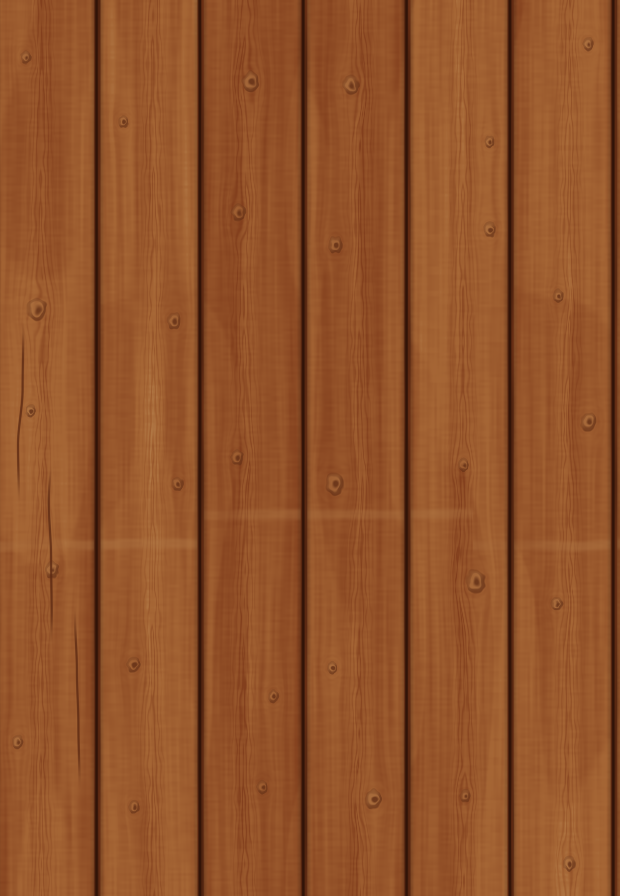
Give the GLSL for this texture, as a Shadertoy shader.

```glsl
// Six vertical stained pine planks with dark grooves, knots, heart grain and faded bands.
#define PLANKS 6.0
#define PLANK_SHIFT 0.0097
#define GROOVE_HALF 0.0052
#define KNOTS 5
#define CRACKS 3
#define GRAIN_CONTRAST 0.36
#define HEART_WIDTH 0.017
#define BAND_STRENGTH 0.42

const vec3 DEEP = vec3(0.55, 0.29, 0.14);
const vec3 HONEY = vec3(0.645, 0.395, 0.205);
const vec3 PALE = vec3(0.70, 0.48, 0.28);
const vec3 BARK = vec3(0.36, 0.16, 0.07);
const vec3 SHADOW = vec3(0.19, 0.075, 0.03);

float hash(vec2 p) {
    vec3 q = fract(p.xyx * 0.1031);
    q += dot(q, q.yzx + 33.33);
    return fract((q.x + q.y) * q.z);
}

float noise(vec2 p) {
    vec2 i = floor(p), f = fract(p);
    f = f * f * (3.0 - 2.0 * f);
    return mix(mix(hash(i), hash(i + vec2(1, 0)), f.x),
               mix(hash(i + vec2(0, 1)), hash(i + vec2(1, 1)), f.x), f.y);
}

// Centre (xy) and radius (z) of one knot in plank space
vec3 knotShape(float id, int k, float height) {
    vec2 seed = vec2(id * 7.0 + 3.0, float(k) * 13.0 + 5.0);
    float size = hash(seed + 71.0);
    return vec3((hash(seed) - 0.5) * 0.10,
                (float(k) + 0.1 + 0.8 * hash(seed + 37.0)) / float(KNOTS) * height,
                mix(0.007, 0.015, size * size));
}

// Light band faded across the boards; the middle boards carry it higher
float fadedBand(vec2 p) {
    float inner = step(abs(p.x - 0.545), 0.218);
    float y = p.y - mix(0.567, 0.617, inner) - 0.006 * (noise(p * 14.0) - 0.5);
    float strip = smoothstep(-0.014, -0.004, y) * (1.0 - smoothstep(0.002, 0.011, y));
    return strip * (0.25 + 0.75 * noise(vec2(p.x * 17.0, 4.0)));
}

void mainImage(out vec4 fragColor, in vec2 fragCoord) {
    vec2 p = fragCoord / iResolution.x;
    float px = 1.0 / iResolution.x;
    float height = iResolution.y / iResolution.x;

    // Plank index and local position
    float across = (p.x + PLANK_SHIFT) * PLANKS;
    float id = floor(across);
    vec2 local = vec2((fract(across) - 0.5) / PLANKS, p.y);
    float offset = id * 19.0 + 7.0;

    // Knots spread the grain apart and add their own rings
    float grainX = local.x + 0.006 * (noise(vec2(offset, p.y * 3.0)) - 0.5);
    float halo = 0.0, face = 0.0, rim = 0.0, core = 0.0;
    for (int k = 0; k < KNOTS; k++) {
        vec3 knot = knotShape(id, k, height);
        vec2 d = (local - knot.xy) / knot.z;
        float bend = exp(-dot(d * vec2(0.45, 0.22), d * vec2(0.45, 0.22)));
        grainX -= 0.75 * d.x * knot.z * bend;
        float wobble = 0.35 * (noise(d * 1.6 + offset + float(k) * 9.0) - 0.5);
        float r = length(d * vec2(1.0, 0.8)) + wobble;
        float soft = px / knot.z;
        halo += sin(r * 8.0) * exp(-0.9 * r);
        face = max(face, 1.0 - smoothstep(0.85 - soft, 0.95 + soft, r));
        float lower = 0.45 + 0.55 * smoothstep(-0.6, 0.8, d.x - d.y);
        rim = max(rim, lower * (1.0 - smoothstep(0.08, 0.18 + soft, abs(r - 0.9))));
        float eye = length((d - vec2(0.15, -0.1)) * vec2(1.0, 0.85)) + wobble;
        core = max(core, 1.0 - smoothstep(0.15, 0.6, eye));
    }

    // Long grain from broad to fine, and faint saw marks
    float broad = noise(vec2(grainX * 26.0 + offset, p.y * 1.3));
    float streak = noise(vec2(grainX * 105.0 + offset, p.y * 2.6));
    float fine = noise(vec2(grainX * 250.0 + offset, p.y * 9.0));
    float saw = noise(vec2(local.x * 50.0 + offset, p.y * 230.0));
    float tone = 0.5 + 0.5 * cos(2.1 * (id - 1.0));
    float t = 0.43 + 0.2 * (tone - 0.45)
            + GRAIN_CONTRAST * (1.1 * broad + streak + 0.7 * fine - 1.4)
            + 0.14 * (saw - 0.5) + 0.16 * halo;

    // Jagged arches along the heart of each board
    float heartX = grainX - 0.025 * (hash(vec2(id, 51.0)) - 0.5);
    float jag = noise(vec2(heartX * 180.0 + offset, p.y * 38.0));
    float arch = 0.5 + 0.5 * sin(abs(heartX) * 1000.0 + p.y * 26.0 + jag * 5.0);
    float heart = exp(-heartX * heartX / (HEART_WIDTH * HEART_WIDTH));
    t -= heart * (0.42 * arch * arch - 0.1);

    // Uneven stain with soft-edged patches
    float stain = noise(vec2(local.x * 9.0 + offset, p.y * 2.6 + id * 5.0));
    t -= 0.2 * smoothstep(0.55, 0.6, stain);
    vec3 color = mix(DEEP, HONEY, clamp(t / 0.65, -0.4, 1.0));
    color = mix(color, PALE, smoothstep(0.65, 1.1, t));
    color = mix(color, PALE, BAND_STRENGTH * fadedBand(p));

    // Knot face, outline and dark eye
    color = mix(color, mix(HONEY, PALE, streak), 0.6 * face);
    color = mix(color, BARK, 0.6 * rim);
    color = mix(color, BARK, 0.75 * core);

    // Thin drying cracks in the first board
    for (int k = 0; k < CRACKS; k++) {
        float n = float(k);
        float path = 0.05 - 0.045 * n + 0.012 * (noise(vec2(n * 8.0, p.y * 11.0)) - 0.5);
        float span = 1.0 - smoothstep(0.08, 0.15, abs(p.y - 0.32 - 0.23 * n));
        float line = 1.0 - smoothstep(0.0006, 0.0006 + 1.5 * px, abs(local.x - path));
        color = mix(color, BARK, 0.8 * line * span * step(abs(id), 0.5));
    }

    // Rounded board edges, groove ledge and shadow line
    float side = (fract(across + 0.5) - 0.5) / PLANKS;
    color *= 1.0 - 0.16 * (1.0 - smoothstep(GROOVE_HALF, 0.013, abs(side)));
    float ledge = 1.0 - smoothstep(GROOVE_HALF - px, GROOVE_HALF + px, abs(side));
    float slit = 1.0 - smoothstep(0.0022 - px, 0.0022 + px, abs(side + 0.0012));
    color = mix(color, BARK * (0.85 + 0.3 * fine), ledge);
    color = mix(color, SHADOW, slit);
    fragColor = vec4(color, 1.0);
}
```
